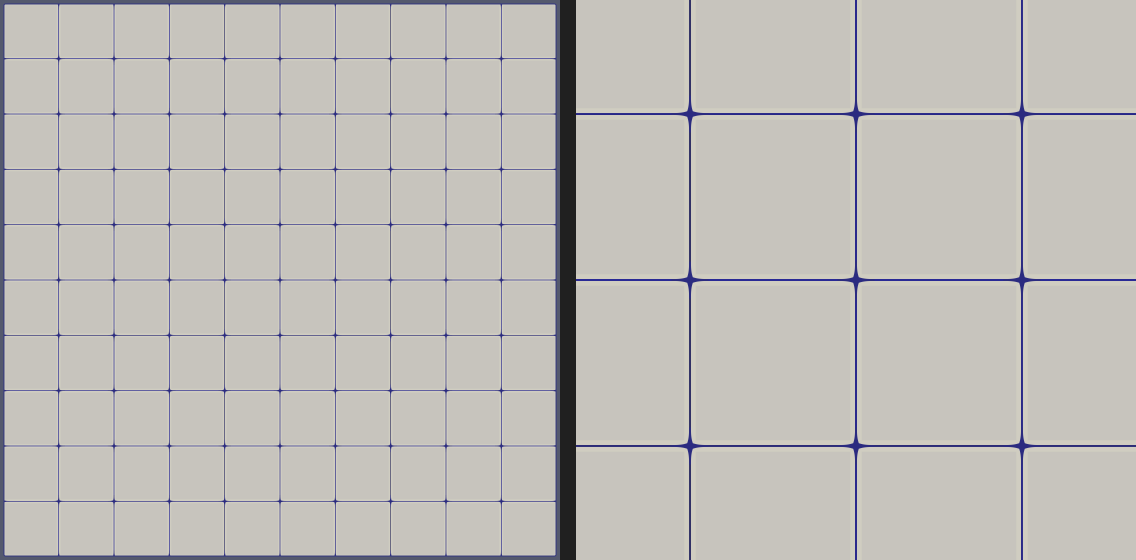
Left, the full canvas; right, a detail of the centre.
Reproduce this pattern procedurally as a Shadertoy shader.

```glsl
const float TILE_COUNT = 10.0;
const float PITCH = 0.0988;
const float LINE_HALF_WIDTH = 0.00057;
const float FLARE_HALF_WIDTH = 0.0018;
const float FLARE_LENGTH = 0.011;
const float RIM_WIDTH = 0.0020;
const float EDGE_WIDTH = 0.0034;
const float CORNER_RADIUS = 0.004;
const int SAMPLES = 4;

const vec3 FACE = vec3(0.78, 0.77, 0.74);
const vec3 PALE_EDGE = vec3(0.815, 0.805, 0.755);
const vec3 BLUE_INK = vec3(0.13, 0.13, 0.58);
const vec3 DARK_INK = vec3(0.20, 0.20, 0.24);
const vec3 FLARE = vec3(0.17, 0.17, 0.50);
const vec3 RIM = vec3(0.22, 0.23, 0.50);
const vec3 BORDER = vec3(0.33, 0.35, 0.43);

float hash(vec2 p) {
    vec3 q = fract(vec3(p.xyx) * 0.1031);
    q += dot(q, q.yzx + 33.33);
    return fract((q.x + q.y) * q.z);
}

float roundedBox(vec2 p, vec2 halfSize, float radius) {
    vec2 q = abs(p) - halfSize + radius;
    return length(max(q, 0.0)) + min(max(q.x, q.y), 0.0) - radius;
}

// Coverage of the region where the distance is negative
float coverage(float dist, float blur) {
    return clamp(0.5 - dist / blur, 0.0, 1.0);
}

// Each line leans towards blue or dark ink
vec3 lineInk(float index, float axis) {
    float tone = hash(vec2(index + 1.0, axis * 17.0 + 5.0));
    return mix(BLUE_INK, DARK_INK, 0.8 * tone * tone);
}

// Thickness added to a line at a given distance from a crossing
float flareWidth(float along) {
    float taper = max(1.0 - along / FLARE_LENGTH, 0.0);
    return FLARE_HALF_WIDTH * taper * taper * taper;
}

vec3 panelGrid(vec2 p, float blur) {
    vec2 grid = p / PITCH + 0.5 * TILE_COUNT;
    vec2 index = clamp(floor(grid + 0.5), 0.0, TILE_COUNT);
    vec2 d = abs(grid - index) * PITCH;

    // Faces with pale edges
    vec3 color = mix(FACE, PALE_EDGE, coverage(min(d.x, d.y) - EDGE_WIDTH, blur));

    // Hairlines
    color = mix(color, lineInk(index.y, 1.0), coverage(d.y - LINE_HALF_WIDTH, blur));
    color = mix(color, lineInk(index.x, 0.0), coverage(d.x - LINE_HALF_WIDTH, blur));

    // Tapered flares along both lines at each crossing
    float vertical = max(d.x - LINE_HALF_WIDTH - flareWidth(d.y), d.y - FLARE_LENGTH);
    float horizontal = max(d.y - LINE_HALF_WIDTH - flareWidth(d.x), d.x - FLARE_LENGTH);
    color = mix(color, FLARE, coverage(min(vertical, horizontal), blur));

    // Rim and outer border
    float panel = roundedBox(p, vec2(0.5 * PITCH * TILE_COUNT), CORNER_RADIUS);
    color = mix(RIM, color, coverage(panel + RIM_WIDTH, blur));
    return mix(BORDER, color, coverage(panel, blur));
}

void mainImage(out vec4 fragColor, in vec2 fragCoord) {
    float side = min(iResolution.x, iResolution.y);
    float blur = 1.0 / (side * float(SAMPLES));
    vec3 color = vec3(0.0);

    // Average subpixels so that hairlines keep their weight
    for (int y = 0; y < SAMPLES; y++) {
        for (int x = 0; x < SAMPLES; x++) {
            vec2 offset = (vec2(x, y) + 0.5) / float(SAMPLES) - 0.5;
            vec2 p = (fragCoord + offset - 0.5 * iResolution.xy) / side;
            color += panelGrid(p, blur);
        }
    }
    fragColor = vec4(color / float(SAMPLES * SAMPLES), 1.0);
}
```
